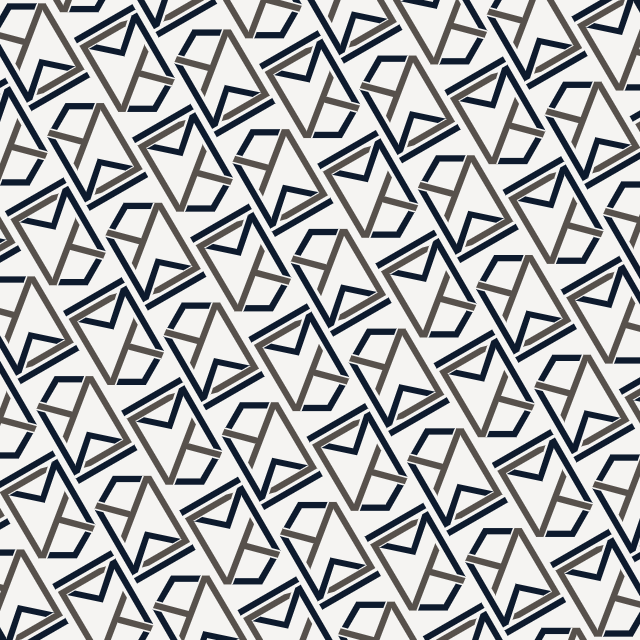
A Shadertoy shader for this pattern:

```glsl
// Interlocking angular line motif in navy and taupe on an off-white ground.
// An oblique lattice holds one upright and one half-turned copy per cell;
// each motif is a union of mitred strokes, drawn as convex quad distances.

const float UNITS = 1152.0;                     // motif units per canvas height
const vec2 STEP_DOWN = vec2(104.7, -179.5);     // lattice vectors
const vec2 STEP_ACROSS = vec2(228.8, 132.5);
const vec2 MOTIF_CENTER = vec2(28.7, 82.4);     // keeps a motif inside its cell
const vec3 GROUND = vec3(0.961, 0.957, 0.949);
const vec3 NAVY = vec3(0.050, 0.100, 0.175);
const vec3 TAUPE = vec3(0.340, 0.318, 0.300);

float cross2(vec2 a, vec2 b) { return a.x * b.y - a.y * b.x; }

// Signed distance to the line a-b, positive on its left
float side(vec2 p, vec2 a, vec2 b) { return cross2(normalize(b - a), p - a); }

// Convex quad, either winding; negative inside
float quad(vec2 p, vec2 a, vec2 b, vec2 c, vec2 d) {
    float w = -sign(cross2(b - a, c - a));
    return max(max(w * side(p, a, b), w * side(p, b, c)),
               max(w * side(p, c, d), w * side(p, d, a)));
}

float navyStrokes(vec2 p) {
    // Bent shoulder
    float d = quad(p, vec2(-20, 164), vec2(33, 164), vec2(28.7, 152.7), vec2(-26.5, 152.7));
    d = min(d, quad(p, vec2(-20, 164), vec2(-6.6, 164), vec2(-35, 115.5), vec2(-46, 118.5)));
    // Zigzag: long flank, rising stroke, pointed arm
    d = min(d, quad(p, vec2(-52.5, 102.5), vec2(-37.2, 98.5), vec2(25.1, -9.4), vec2(15.3, -15)));
    d = min(d, quad(p, vec2(38, 64), vec2(48.5, 61.8), vec2(25.1, -9.4), vec2(13.9, -6)));
    d = min(d, quad(p, vec2(38, 64), vec2(102, 50.6), vec2(88, 42.5), vec2(34.5, 53.7)));
    // Outer base bar
    return min(d, quad(p, vec2(123.5, 40.6), vec2(18, -20.3), vec2(23.6, -30), vec2(129, 30.8)));
}

float taupeStrokes(vec2 p) {
    // Crossbar
    float d = quad(p, vec2(-48, 116), vec2(16, 99.1), vec2(14, 87.6), vec2(-52.5, 105.5));
    // Two legs from a flat apex
    d = min(d, quad(p, vec2(36, 164), vec2(48.1, 164), vec2(1.9, 42.9), vec2(-5.4, 55.5)));
    d = min(d, quad(p, vec2(36, 164), vec2(49, 164), vec2(119, 45), vec2(109.3, 39.5)));
    // Inner base bar with a chamfered end
    d = min(d, quad(p, vec2(113.2, 54.7), vec2(119, 45), vec2(45, 2.3), vec2(36, 10.1)));
    return min(d, quad(p, vec2(45, 2.3), vec2(32.5, -1), vec2(36, 10.1), vec2(53, 19.9)));
}

// Fold the plane into one lattice cell around the motif
vec2 foldToCell(vec2 p) {
    mat2 lattice = mat2(STEP_DOWN, STEP_ACROSS);
    vec2 q = p - MOTIF_CENTER;
    return q - lattice * floor(inverse(lattice) * q + 0.5) + MOTIF_CENTER;
}

void mainImage(out vec4 fragColor, in vec2 fragCoord) {
    vec2 p = (fragCoord - 0.5 * iResolution.xy) / iResolution.y * UNITS;
    float pixel = UNITS / iResolution.y;

    // Upright and half-turned copies
    vec2 upright = foldToCell(p);
    vec2 turned = foldToCell(-p);
    float navy = min(navyStrokes(upright), navyStrokes(turned));
    float taupe = min(taupeStrokes(upright), taupeStrokes(turned));

    // Antialiased layers
    vec3 color = mix(GROUND, TAUPE, clamp(0.5 - taupe / pixel, 0.0, 1.0));
    color = mix(color, NAVY, clamp(0.5 - navy / pixel, 0.0, 1.0));
    fragColor = vec4(color, 1.0);
}
```
